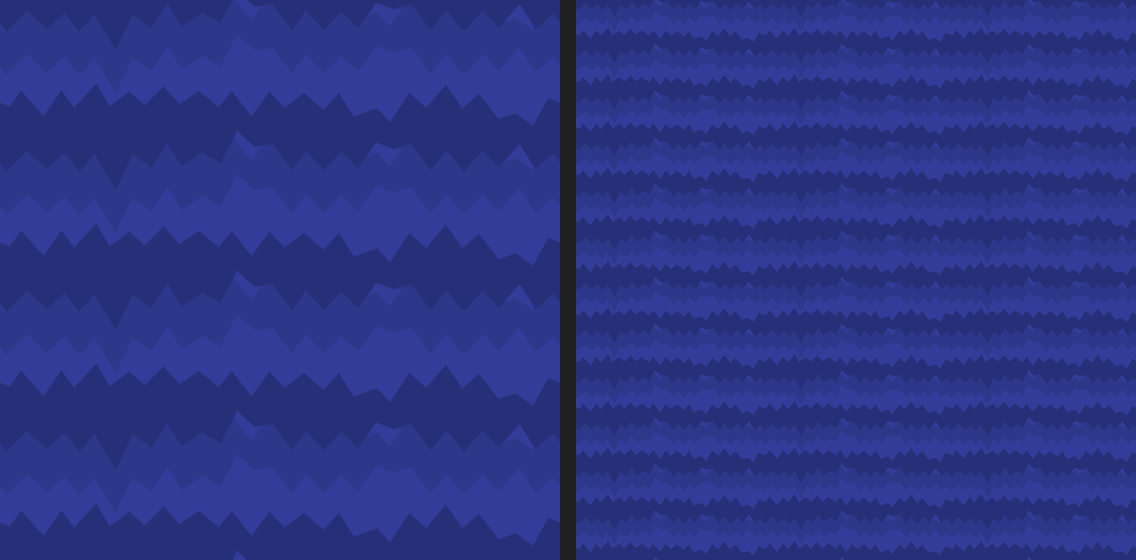
Left, the tile; right, the same tile 3 across and 3 down.
Reproduce this pattern procedurally as a WebGL 2 fragment shader.

```glsl
#version 300 es
precision highp float;
// Stacked bands of jagged blue ridges, one irregular skyline repeated in four rows.

uniform vec2 u_resolution;
out vec4 fragColor;

const float ROWS = 4.0;              // bands down the canvas
const float KNOTS = 32.0;            // peaks plus valleys across the canvas
const vec3 DARK = vec3(0.15, 0.19, 0.47);
const vec3 MIDDLE = vec3(0.18, 0.22, 0.54);
const vec3 LIGHT = vec3(0.20, 0.24, 0.60);

// Depths are fractions of one band, measured downwards.
const float UPPER_DEPTH = 0.154;
const float LOWER_DEPTH = 0.708;
const float UPPER_SWING = 0.065;
const float LOWER_SWING = 0.060;
const float MIDDLE_THICKNESS = 0.31;
const float GLINT_OFFSET = 0.682;    // lift of the lower ridge that trims the glints
const float DEPTH_JITTER = 0.03;
const float SIDE_JITTER = 0.35;      // fraction of the knot spacing
const float UPPER_SHIFT = 0.03;      // sideways shift in knots
const float LOWER_SHIFT = -0.12;
const float EDGE_SOFTNESS = 1.2;

// Broad swells and notches: centre across, added depth, width.
const int UPPER_SWELLS = 5;
const int ALL_SWELLS = 12;
const vec3 SWELLS[ALL_SWELLS] = vec3[](
  vec3(0.200, 0.146, 0.020), vec3(0.442, -0.190, 0.045),
  vec3(0.703, -0.156, 0.036), vec3(0.300, -0.078, 0.020),
  vec3(0.922, -0.073, 0.025),
  vec3(0.070, 0.083, 0.020), vec3(0.167, -0.052, 0.025),
  vec3(0.296, -0.035, 0.050), vec3(0.440, 0.080, 0.020),
  vec3(0.672, 0.120, 0.045), vec3(0.790, -0.057, 0.020),
  vec3(0.925, 0.170, 0.045));

float hash(vec2 p) {
  return fract(sin(dot(p, vec2(127.1, 311.7))) * 4375.85);
}

// Sum of the swells in a range, wrapped around the sides.
float swell(float x, int first, int last) {
  float depth = 0.0;
  for (int i = first; i < last; i++) {
    float d = x - SWELLS[i].x;
    d = (d - floor(d + 0.5)) / SWELLS[i].z;
    depth += SWELLS[i].y * exp(-d * d);
  }
  return depth;
}

// Position across and depth of one knot; even knots are valleys.
vec2 knot(float index, float shift, float swing, int first, int last) {
  float id = mod(index, KNOTS);
  float seed = float(first);
  float x = (index + 0.5 + shift + SIDE_JITTER * (hash(vec2(id, seed)) - 0.5)) / KNOTS;
  float side = mod(id, 2.0) < 0.5 ? 1.0 : -1.0;
  float depth = side * swing + DEPTH_JITTER * (hash(vec2(id, seed + 17.0)) - 0.5);
  return vec2(x, depth + swell(x, first, last));
}

// Straight segments between neighbouring knots.
float ridge(float x, float shift, float swing, int first, int last) {
  float base = floor(x * KNOTS - 0.5 - shift);
  vec2 a = knot(base - 1.0, shift, swing, first, last);
  float depth = a.y;
  for (int j = 0; j < 3; j++) {
    vec2 b = knot(base + float(j), shift, swing, first, last);
    if (x >= a.x && x < b.x) depth = mix(a.y, b.y, (x - a.x) / (b.x - a.x));
    a = b;
  }
  return depth;
}

float cover(float d) {
  float w = EDGE_SOFTNESS * ROWS / u_resolution.y;
  return smoothstep(-w, w, d);
}

void main() {
  vec2 uv = gl_FragCoord.xy / u_resolution;
  float upper = UPPER_DEPTH + ridge(uv.x, UPPER_SHIFT, UPPER_SWING, 0, UPPER_SWELLS);
  float lower = LOWER_DEPTH + ridge(uv.x, LOWER_SHIFT, LOWER_SWING, UPPER_SWELLS, ALL_SWELLS);

  // Depth below the nearest upper ridge, with the wrap inside the dark gap
  float depth = fract((1.0 - uv.y) * ROWS - upper + 0.12) - 0.12;
  float thickness = lower - upper;

  // Light lower layer, and glints where the raised lower ridge crosses the upper one
  float glint = cover(thickness - GLINT_OFFSET - depth);
  float lightArea = max(glint, cover(depth - MIDDLE_THICKNESS));
  vec3 band = mix(MIDDLE, LIGHT, lightArea);
  float bandArea = cover(depth) * cover(thickness - depth);

  fragColor = vec4(mix(DARK, band, bandArea), 1.0);
}
```
